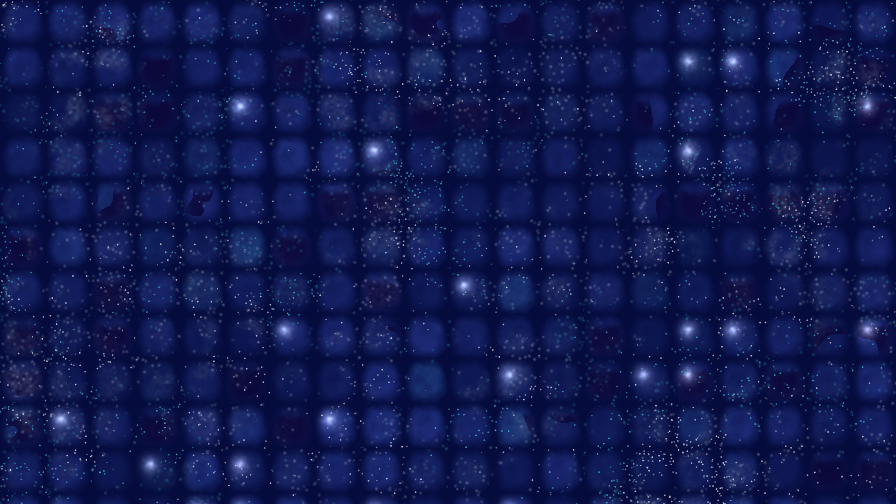
Write a Shadertoy shader that draws this pattern.

```glsl
const float ROWS = 11.25;
const vec3 NAVY = vec3(0.018, 0.045, 0.238);
const vec3 INDIGO = vec3(0.040, 0.022, 0.215);
const vec3 BLUE = vec3(0.110, 0.165, 0.460);
const vec3 TEAL = vec3(0.090, 0.230, 0.440);
const vec3 HAZE = vec3(0.420, 0.460, 0.580);
const vec3 STAR_WHITE = vec3(0.86, 0.87, 0.92);
const vec3 STAR_CYAN = vec3(0.20, 0.72, 0.82);

float hash(vec2 p) {
    vec3 v = fract(vec3(p.xyx) * 0.1031);
    v += dot(v, v.yzx + 33.33);
    return fract((v.x + v.y) * v.z);
}

float valueNoise(vec2 p) {
    vec2 i = floor(p), f = fract(p);
    f = f * f * (3.0 - 2.0 * f);
    return mix(mix(hash(i), hash(i + vec2(1, 0)), f.x),
               mix(hash(i + vec2(0, 1)), hash(i + vec2(1, 1)), f.x), f.y);
}

float fbm(vec2 p) {
    float sum = 0.0, amplitude = 0.5;
    for (int i = 0; i < 4; i++) {
        sum += amplitude * valueNoise(p);
        p = mat2(1.6, 1.2, -1.2, 1.6) * p + 17.3;
        amplitude *= 0.5;
    }
    return sum / 0.9375;
}

// Soft rounded square that fades out at the tile border
float tileMask(vec2 local, float warp) {
    vec2 a = abs(local - 0.5) * 2.0;
    float r = pow(dot(a * a * a, vec2(1.0)), 1.0 / 3.0);
    return 1.0 - smoothstep(0.45, 1.06, r + warp);
}

// Jittered dots: x is coverage, y is a random tint
vec2 starLayer(vec2 p, float frequency, float radius, float blur, float density) {
    vec2 g = p * frequency, base = floor(g);
    vec2 result = vec2(0.0);
    for (int y = -1; y <= 1; y++) {
        for (int x = -1; x <= 1; x++) {
            vec2 id = base + vec2(x, y) + 50.0;
            vec2 centre = id - 50.0 + vec2(hash(id + 7.1), hash(id + 91.7));
            float pick = step(hash(id + 211.3), density);
            float edge = blur * frequency;
            float dotShape = 1.0 - smoothstep(radius - edge, radius + edge, length(g - centre));
            float light = pick * dotShape * mix(0.35, 1.0, hash(id + 37.9));
            if (light > result.x) result = vec2(light, hash(id + 53.2));
        }
    }
    return result;
}

vec3 starColor(float tint, float cyanShare) {
    return mix(STAR_WHITE, STAR_CYAN, smoothstep(-0.15, 0.15, cyanShare - tint));
}

// Repeated cloud puff, varied per tile
vec3 cloudTile(vec3 base, vec2 p, vec2 id, vec2 local) {
    float puff = fbm(local * 3.2 + 4.7);
    float detail = fbm(p * 4.5 + 31.0);
    float mask = tileMask(local, (puff - 0.5) * 0.5);
    float region = smoothstep(0.28, 0.66, fbm(p * 0.38 + 8.0));
    float strength = mix(0.45, 1.05, hash(id + 3.0)) * mix(0.65, 1.1, region);
    float body = mask * strength * mix(0.45, 1.35, mix(puff, detail, 0.5));
    vec3 tint = mix(BLUE, TEAL, smoothstep(0.72, 1.0, hash(id + 19.0)) * detail);
    vec3 color = mix(base, tint, clamp(body, 0.0, 1.0));

    // Dim tiles keep only a lit upper rim
    float dim = step(hash(id + 71.0), mix(0.28, 0.06, region));
    float hollow = smoothstep(0.14, 0.36, local.y + (puff - 0.5) * 0.3);
    return mix(color, INDIGO, dim * hollow * mask * 0.85);
}

// Bright core in a few tiles
float tileGlow(vec2 id, vec2 local) {
    vec2 d = local - vec2(0.36, 0.37);
    float r2 = dot(d, d);
    float lit = step(hash(id + 133.0), 0.075);
    return lit * (0.42 * exp(-r2 * 28.0) + 0.4 * exp(-r2 * 190.0));
}

void mainImage(out vec4 fragColor, in vec2 fragCoord) {
    // Square tiles, 20 across, counted from the top left
    float unit = ROWS / iResolution.y;
    vec2 p = vec2(fragCoord.x, iResolution.y - fragCoord.y) * unit;
    vec2 id = floor(p), local = fract(p);
    vec3 color = cloudTile(NAVY, p, id, local);

    // Grainy pale dust
    float cluster = smoothstep(0.40, 0.70, fbm(p * 0.45 + 23.0));
    float clump = smoothstep(0.40, 0.68, fbm(p * 1.7 + 61.0));
    float grain = valueNoise(p * 15.0);
    float dust = clump * mix(0.15, 0.75, cluster) * tileMask(local, 0.0);
    color = mix(color, HAZE, dust * mix(0.12, 0.55, grain));
    color += tileGlow(id, local) * mix(0.75, 1.1, grain) * vec3(0.85, 0.88, 0.95);

    // Soft distant stars, then sharp near ones
    float cyanShare = smoothstep(0.35, 0.68, fbm(p * 0.6 + 97.0));
    vec2 soft = starLayer(p, 9.0, 0.25, 0.032, 0.02 + 0.35 * clump);
    color = mix(color, starColor(soft.y, cyanShare), soft.x * 0.32);
    float sharpClump = smoothstep(0.46, 0.72, fbm(p * vec2(1.0, 1.5) + 143.0));
    vec2 sharp = starLayer(p, 11.0, 0.20, 0.5 * unit, 0.012 + 0.4 * sharpClump * (0.3 + cluster));
    color = mix(color, starColor(sharp.y, cyanShare), sharp.x * 0.85);

    fragColor = vec4(clamp(color, 0.0, 1.0), 1.0);
}
```
